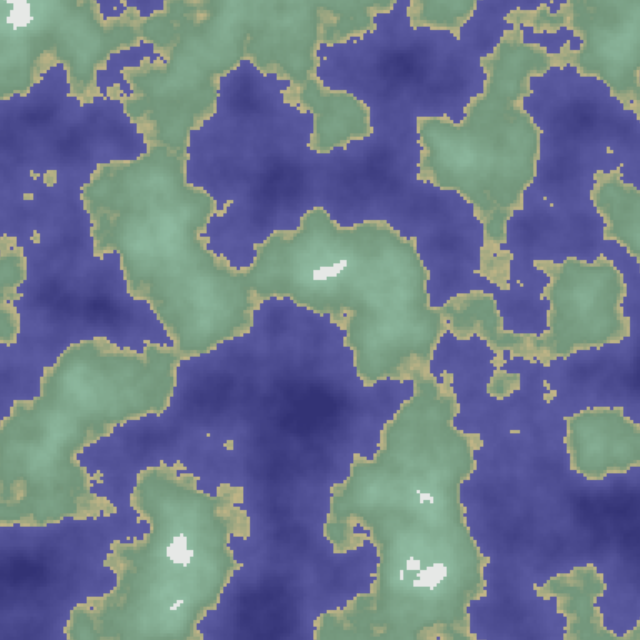
This texture map is drawn by a WebGL 2 fragment shader. Its source:

```glsl
#version 300 es
precision highp float;

uniform vec2 u_resolution;
out vec4 fragColor;

// Terrain shape
const float CELLS = 192.0;       // terrain cells across the canvas
const float CELL_SOFTNESS = 0.3; // blend width between cells, in cells
const float BASE_FREQUENCY = 5.0;
const int OCTAVES = 6;
const float GAIN = 0.5;
const vec2 SEED = vec2(17.3, 41.7);

// Height bands, measured from sea level
const float SEA_LEVEL = 0.01;
const float DEEP_SEA = 0.7;
const float BEACH_TOP = 0.12;
const float HILL_TOP = 0.6;
const float SNOW_LINE = 0.62;

// Colours
const vec3 SHALLOW = vec3(0.362, 0.362, 0.635);
const vec3 DEEP = vec3(0.20, 0.20, 0.46);
const vec3 SAND = vec3(0.76, 0.71, 0.53);
const vec3 GRASS = vec3(0.45, 0.585, 0.48);
const vec3 HILL = vec3(0.56, 0.73, 0.63);
const vec3 SNOW = vec3(0.90, 0.91, 0.90);

const float TAU = 6.28318;

float hash(vec2 p) {
    vec3 q = fract(p.xyx * 0.1031);
    q += dot(q, q.yzx + 33.33);
    return fract((q.x + q.y) * q.z);
}

vec2 gradient(vec2 corner) {
    float angle = TAU * hash(corner);
    return vec2(cos(angle), sin(angle));
}

float gradientNoise(vec2 p) {
    vec2 i = floor(p);
    vec2 f = p - i;
    vec2 fade = f * f * f * (f * (f * 6.0 - 15.0) + 10.0);
    vec2 e = vec2(1.0, 0.0);
    float bottom = mix(dot(gradient(i), f),
                       dot(gradient(i + e.xy), f - e.xy), fade.x);
    float top = mix(dot(gradient(i + e.yx), f - e.yx),
                    dot(gradient(i + e.xx), f - e.xx), fade.x);
    return mix(bottom, top, fade.y);
}

float terrainHeight(vec2 uv) {
    float height = 0.0;
    float amplitude = 1.0;
    float frequency = BASE_FREQUENCY;
    for (int k = 0; k < OCTAVES; k++) {
        height += amplitude * gradientNoise(uv * frequency + SEED * float(k + 1));
        amplitude *= GAIN;
        frequency *= 2.0;
    }
    return height - SEA_LEVEL;
}

vec3 terrainColor(float height) {
    if (height < 0.0) {
        return mix(SHALLOW, DEEP, min(-height / DEEP_SEA, 1.0));
    }
    if (height > SNOW_LINE) {
        return SNOW;
    }
    vec3 land = mix(SAND, GRASS, min(height / BEACH_TOP, 1.0));
    float climb = (height - BEACH_TOP) / (HILL_TOP - BEACH_TOP);
    return mix(land, HILL, clamp(climb, 0.0, 1.0));
}

vec3 cellColor(vec2 cell) {
    return terrainColor(terrainHeight((cell + 0.5) / CELLS));
}

void main() {
    vec2 uv = gl_FragCoord.xy / min(u_resolution.x, u_resolution.y);

    // Blend the four nearest cells across narrow, soft borders
    vec2 p = uv * CELLS - 0.5;
    vec2 cell = floor(p);
    vec2 blend = smoothstep(0.5 - CELL_SOFTNESS, 0.5 + CELL_SOFTNESS, p - cell);
    vec2 e = vec2(1.0, 0.0);
    vec3 bottom = mix(cellColor(cell), cellColor(cell + e.xy), blend.x);
    vec3 top = mix(cellColor(cell + e.yx), cellColor(cell + e.xx), blend.x);

    fragColor = vec4(mix(bottom, top, blend.y), 1.0);
}
```
